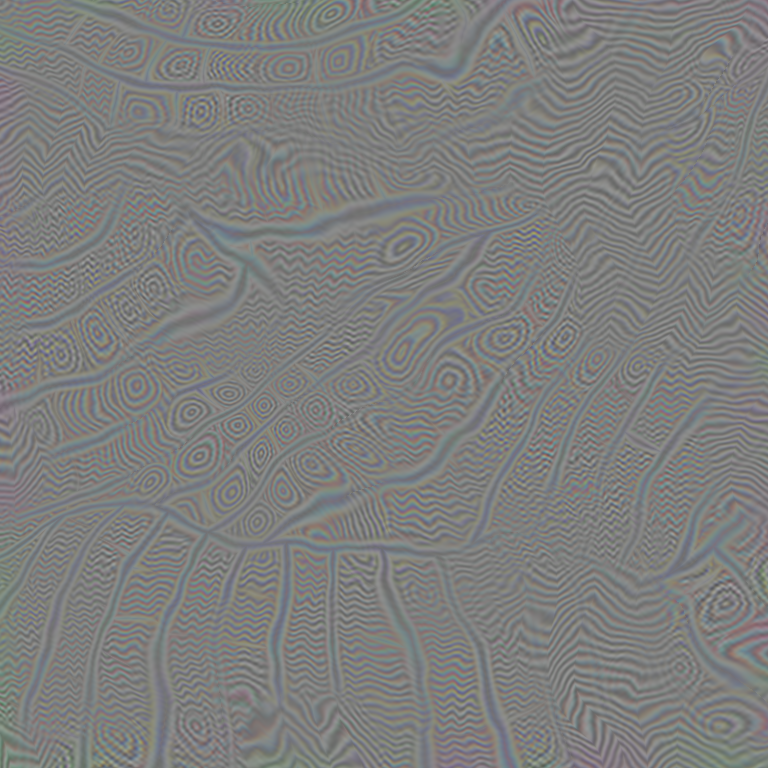
Write a three.js fragment shader that draws this pattern.

```glsl
// Faint grey relief of curved bands filled with ringed cells, rungs and fine tinted ripples.
varying vec2 vUv;

#define BANDS 14.0      // bands across the canvas
#define RIPPLE 104.0    // fine ripples across the canvas
#define CELL_RINGS 7.0  // ripples across one cell
#define WARP 0.11       // bending of the bands
#define CONTRAST 0.074  // strength of the relief
#define TINT 1.15       // phase shift between the colour channels
#define BASE vec3(0.493, 0.495, 0.491)
#define TAU 6.2831853

float hash(vec2 p) {
  return fract(sin(dot(p, vec2(127.1, 311.7))) * 43758.5453);
}

float noise(vec2 p) {
  vec2 i = floor(p), f = fract(p);
  f = f * f * (3.0 - 2.0 * f);
  return mix(mix(hash(i), hash(i + vec2(1.0, 0.0)), f.x),
             mix(hash(i + vec2(0.0, 1.0)), hash(i + 1.0), f.x), f.y);
}

vec2 noise2(vec2 p) {
  return vec2(noise(p), noise(p + 37.3)) - 0.5;
}

// Bands circling a centre: x counts bands, y counts cells along the band.
vec2 arcs(vec2 p, vec2 centre) {
  vec2 d = p - centre;
  float band = length(d) * BANDS;
  return vec2(band, atan(d.x, -d.y) * (floor(band) + 0.5));
}

// Bands spreading out from a centre.
vec2 fan(vec2 p, vec2 centre) {
  vec2 d = p - centre;
  return vec2(atan(d.x, -d.y) * 10.0, length(d) * BANDS);
}

// One wave per colour channel, slightly out of phase.
vec3 wave(float phase, vec3 shift) {
  return cos(phase + shift);
}

void main() {
  vec2 uv = vUv;
  vec2 p = uv + WARP * noise2(uv * 4.5) + 0.03 * noise2(uv * 13.0) + 0.005 * noise2(uv * 45.0);

  // Three regions with their own flow, parted by seams
  float lowSeam = p.y - 0.28 - 0.05 * sin(p.x * 13.0);
  float highSeam = p.y - max(0.36 + 0.55 * p.x, 0.82 - 0.4 * p.x);
  vec2 flow = arcs(p, vec2(-0.15, 1.1));
  if (lowSeam < 0.0) flow = fan(p, vec2(0.45, 0.88));
  else if (highSeam > 0.0) flow = arcs(p, vec2(0.35, 1.35));

  // Cells inside the bands, some closed by cross walls
  float band = floor(flow.x);
  flow.y += hash(vec2(band, 3.0));
  vec2 cell = vec2(band, floor(flow.y));
  vec2 local = fract(flow) - 0.5;
  vec2 a = abs(local);
  float edge = min(0.5 - a.x, min(abs(lowSeam), abs(highSeam)) * BANDS);
  float wall = 0.5 - a.y + 0.35 * noise(uv * 12.0 + 8.0);
  edge = min(edge, wall);

  // Channel shifts give yellow, blue, red and cyan fringes
  vec2 drift = noise2(uv * 30.0);
  vec3 shift = TINT * vec3(-1.0, 0.0, 1.0) * (0.75 + drift.x)
             + 1.4 * vec3(drift.y, -drift.y, drift.x);
  float jitter = 4.5 * (noise(uv * 48.0) - 0.5);

  // Rungs across the band, with rounded rings in most cells
  float radius = mix(length(local), max(a.x, a.y), 0.5 * hash(cell + 9.0));
  vec3 rungs = wave(TAU * CELL_RINGS * flow.y + 3.0 * cos(local.x * 7.0) + jitter, shift);
  vec3 rings = wave(TAU * CELL_RINGS * radius + jitter * 0.6, shift);
  float ringed = step(0.25, hash(cell)) * smoothstep(0.54, 0.44, radius);
  vec3 relief = mix(rungs, rings, ringed);

  // Fine scalloped ripples
  float scallop = 1.8 * sin(TAU * 40.0 * p.x + 5.0 * noise(uv * 16.0));
  vec3 ripples = wave(TAU * RIPPLE * (uv.y + 0.3 * (p.y - uv.y)) + scallop + jitter, shift);
  relief = mix(relief, ripples, 0.1 + 0.75 * smoothstep(0.45, 0.7, noise(uv * 9.0 + 5.0)));

  // Dotted weave that breaks the lines into grains
  vec2 weave = TAU * RIPPLE * (uv + 0.25 * (p - uv));
  vec3 dots = wave(weave.x * 0.75 + jitter, shift) * cos(weave.y + drift.x * 3.0);
  relief += dots * (0.2 + 0.6 * smoothstep(0.4, 0.7, noise(uv * 7.0 + 21.0)));

  // Greyer zigzag ripples in some patches
  float dunes = smoothstep(0.62, 0.76, noise(uv * 5.0 + 11.0));
  float zigzag = 0.03 * abs(fract(p.x * 9.0 + noise(uv * 8.0)) * 2.0 - 1.0);
  vec3 dune = wave(TAU * 82.0 * (p.y + zigzag) + jitter, shift * 0.5);
  relief = mix(relief, dune, dunes * 0.85);

  // Broken dark grooves with light flanks between the bands
  float broken = smoothstep(0.2, 0.5, noise(uv * 15.0 + 31.0));
  float groove = smoothstep(0.24, 0.1, edge) * (0.3 + 0.6 * broken) * (1.0 - 0.7 * dunes);
  vec3 line = -wave(TAU * 5.2 * edge + jitter * 0.2, shift * 0.8);
  relief = mix(relief, line * 0.75, groove);

  // Uneven strength, and small magenta and green stains near the rim
  relief *= 0.7 + 0.6 * noise(uv * 20.0 + 2.0);
  vec2 rim = min(uv, 1.0 - uv);
  float stain = smoothstep(0.07, 0.0, min(rim.x, rim.y)) * 2.0 * noise2(uv * 17.0 + 4.0).x;
  vec3 color = BASE + CONTRAST * relief + 0.03 * stain * vec3(0.8, -1.0, 0.7);
  gl_FragColor = vec4(color, 1.0);
}
```
